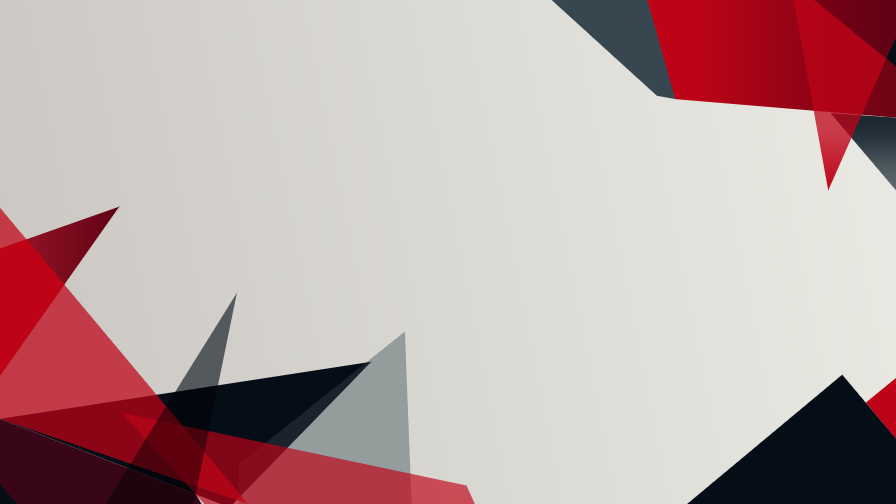
This background is drawn by a Shadertoy shader. Its source:

```glsl
// Sharp overlapping shards in crimson, navy and slate on a warm pale gradient.
// Each shard is a convex polygon bounded by signed line distances and
// blended back to front; translucent reds tint whatever lies under them.

const vec3 RED = vec3(0.75, 0.01, 0.09);
const vec3 MAROON = vec3(0.38, 0.01, 0.08);
const vec3 NAVY = vec3(0.02, 0.05, 0.09);
const vec3 SLATE = vec3(0.22, 0.28, 0.31);

// Signed distance from p to the line through a and b
float side(vec2 p, vec2 a, vec2 b) {
    vec2 e = b - a, q = p - a;
    return (e.x * q.y - e.y * q.x) / length(e);
}

// Antialiased coverage from an inner distance, on a canvas 9 units high
float cover(float d) {
    return clamp(d * iResolution.y / 9.0 + 0.5, 0.0, 1.0);
}

// Convex shapes, either winding
float tri(vec2 p, vec2 a, vec2 b, vec2 c) {
    float s = sign(side(c, a, b));
    return cover(min(s * side(p, a, b), min(s * side(p, b, c), s * side(p, c, a))));
}

float quad(vec2 p, vec2 a, vec2 b, vec2 c, vec2 d) {
    float s = sign(side(c, a, b));
    float ab = min(s * side(p, a, b), s * side(p, b, c));
    return cover(min(ab, min(s * side(p, c, d), s * side(p, d, a))));
}

vec3 background(vec2 p) {
    float t = clamp((p.x + 0.2 * p.y) / 16.5, 0.0, 1.0);
    return mix(vec3(0.79, 0.775, 0.76), vec3(0.91, 0.91, 0.885), t);
}

vec3 topRight(vec3 col, vec2 p) {
    // Slate wings on both sides of the red panel
    float wing = quad(p, vec2(9.85, 9.0), vec2(11.73, 7.29), vec2(12.06, 7.23), vec2(11.7, 9.0));
    col = mix(col, SLATE, wing);
    float lowWing = tri(p, vec2(14.83, 6.98), vec2(16.0, 6.9), vec2(16.0, 5.6));
    vec3 lowTone = mix(vec3(0.36, 0.4, 0.42), vec3(0.11, 0.16, 0.2), smoothstep(5.6, 6.9, p.y));
    col = mix(col, lowTone, lowWing);

    // Panel darkening to the right
    float panel = quad(p, vec2(11.56, 9.0), vec2(12.06, 7.23), vec2(16.0, 6.9), vec2(16.0, 9.0));
    col = mix(col, mix(RED, MAROON, clamp((p.x - 12.3) / 4.3, 0.0, 1.0)), panel);

    // Bright dagger, more opaque toward its tip, then the corner folds
    float dagger = tri(p, vec2(14.17, 9.0), vec2(14.79, 5.6), vec2(16.29, 9.0));
    float opacity = mix(0.95, 0.74, smoothstep(5.6, 6.9, p.y));
    col = mix(col, RED, dagger * opacity);
    float fold = tri(p, vec2(14.54, 9.0), vec2(16.0, 7.81), vec2(16.0, 9.0));
    col = mix(col, mix(vec3(0.46, 0.0, 0.08), MAROON, clamp(p.x - 14.8, 0.0, 1.0)), fold);
    return mix(col, NAVY, tri(p, vec2(15.83, 7.96), vec2(16.0, 8.33), vec2(16.0, 7.81)));
}

vec3 bottomRight(vec3 col, vec2 p) {
    col = mix(col, RED, tri(p, vec2(15.46, 1.81), vec2(16.5, 0.56), vec2(16.5, 2.66)));
    return mix(col, NAVY, tri(p, vec2(12.27, 0.0), vec2(15.04, 2.31), vec2(16.98, 0.0)));
}

vec3 bottomLeft(vec3 col, vec2 p) {
    // Opaque shards behind the red glass
    float thorn = tri(p, vec2(2.13, 5.31), vec2(0.0, 4.56), vec2(0.0, 2.29));
    col = mix(col, mix(vec3(0.56, 0.07, 0.14), MAROON, clamp((p.x - 0.5) / 1.6, 0.0, 1.0)), thorn);
    float spike = tri(p, vec2(4.23, 3.77), vec2(1.88, 0.0), vec2(3.46, 0.0));
    col = mix(col, vec3(0.33, 0.35, 0.37), spike);
    float peak = quad(p, vec2(7.23, 3.08), vec2(4.27, 0.71), vec2(4.27, 0.0), vec2(7.35, 0.0));
    col = mix(col, vec3(0.58, 0.61, 0.61), peak);
    float blade = tri(p, vec2(6.63, 2.54), vec2(0.0, 1.52), vec2(4.1, -0.06));
    col = mix(col, NAVY + 0.085 * peak, blade);

    // Large red glass, saturated where it crosses the thorn
    float glass = tri(p, vec2(0.0, 5.29), vec2(0.0, 1.52), vec2(4.43, 0.0));
    col = mix(col, RED, 0.72 * glass);
    col = mix(col, RED, thorn * glass);

    // Dark base and its navy corner
    float base = quad(p, vec2(0.0, 1.52), vec2(3.5, 0.17), vec2(3.6, 0.0), vec2(0.0, 0.0));
    col = mix(col, vec3(0.22, 0.025, 0.085), base);
    col = mix(col, NAVY, tri(p, vec2(0.0, 0.35), vec2(0.31, 0.0), vec2(0.0, 0.0)));

    // Low red glass, then the shade of the spike across the layers
    float lowGlass = quad(p, vec2(2.17, 1.63), vec2(8.33, 0.33), vec2(8.48, 0.0), vec2(3.65, 0.0));
    col = mix(col, RED, 0.66 * lowGlass);
    return col * (1.0 - 0.45 * spike * max(blade, base));
}

void mainImage(out vec4 fragColor, in vec2 fragCoord) {
    // Canvas of 16 by 9 units
    vec2 p = fragCoord / iResolution.xy * vec2(16.0, 9.0);
    vec3 col = background(p);
    col = topRight(col, p);
    col = bottomRight(col, p);
    col = bottomLeft(col, p);
    fragColor = vec4(col, 1.0);
}
```
